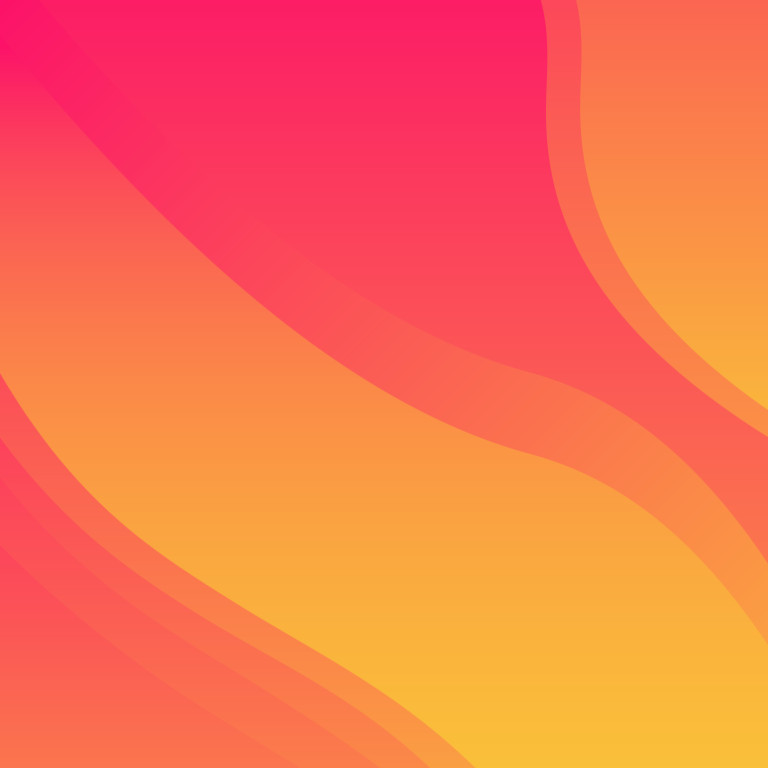
Write a Shadertoy shader that draws this background.

```glsl
#define PINK vec3(0.99, 0.07, 0.41)
#define YELLOW vec3(0.98, 0.77, 0.22)
#define RIBBON_HEIGHT 0.106
#define RIM_SHIFT vec2(0.0445, 0.006)
#define BODY_FALLOFF 1.9
#define EDGE_SOFTNESS 1.0

// Cubic between two knots, each holding (position, value, slope)
float span(float x, vec3 a, vec3 b) {
    float w = b.x - a.x;
    float t = (x - a.x) / w;
    float s = t * t * (3.0 - 2.0 * t);
    float u = 1.0 - t;
    return mix(a.y, b.y, s) + w * t * u * (u * a.z - t * b.z);
}

// Smooth curve through three knots
float curve(float x, vec3 a, vec3 b, vec3 c) {
    return x < b.x ? span(x, a, b) : span(x, b, c);
}

// Antialiased coverage, full where side is positive
float cover(float side) {
    return clamp(0.5 + side / max(EDGE_SOFTNESS * fwidth(side), 1e-6), 0.0, 1.0);
}

vec3 ramp(float heat) {
    return mix(PINK, YELLOW, clamp(heat, 0.0, 1.0));
}

void layer(inout vec3 color, float heat, float side) {
    color = mix(color, ramp(heat), cover(side));
}

// Left boundary of the upper right wave, by depth
float rightWave(float depth) {
    return curve(depth, vec3(0.0, 0.704, 0.28), vec3(0.137, 0.711, -0.02),
                 vec3(0.569, 1.0, 1.6));
}

void mainImage(out vec4 fragColor, in vec2 fragCoord) {
    vec2 uv = fragCoord / iResolution.xy;
    float x = uv.x;
    float depth = 1.0 - uv.y;

    // Backdrop
    vec3 color = ramp(0.06 + 0.69 * depth);

    // Upper right wave and its rim
    layer(color, 0.30 + 0.72 * depth, x - rightWave(depth));
    layer(color, 0.47 + 0.83 * depth,
          x - RIM_SHIFT.x - rightWave(depth + RIM_SHIFT.y));

    // Diagonal ribbon above the large body
    float bodyTop = curve(x, vec3(0.0, 0.0456, 1.22), vec3(0.690, 0.591, 0.27),
                          vec3(1.0, 0.840, 1.5));
    float bodyHeat = 1.17 * (1.0 - exp(-BODY_FALLOFF * max(depth - 0.06, 0.0)));
    layer(color, 0.43 * (x + depth), depth - bodyTop + RIBBON_HEIGHT);
    layer(color, bodyHeat, depth - bodyTop);

    // Lower left waves, from the outermost to the corner
    float outer = curve(x, vec3(0.0, 0.486, 1.7), vec3(0.300, 0.781, 0.63),
                        vec3(0.619, 1.0, 0.98));
    float middle = curve(x, vec3(0.0, 0.570, 1.35), vec3(0.260, 0.801, 0.62),
                         vec3(0.560, 1.0, 0.95));
    float inner = curve(x, vec3(0.0, 0.622, 1.25), vec3(0.260, 0.846, 0.62),
                        vec3(0.495, 1.0, 0.75));
    float corner = curve(x, vec3(0.0, 0.710, 1.0), vec3(0.195, 0.875, 0.72),
                         vec3(0.391, 1.0, 0.63));
    layer(color, 0.90 * depth - 0.11, depth - outer);
    layer(color, 0.95 * depth - 0.28, depth - middle);
    layer(color, 0.88 * depth - 0.28, depth - inner);
    layer(color, 0.96 * depth - 0.40, depth - corner);

    fragColor = vec4(color, 1.0);
}
```
